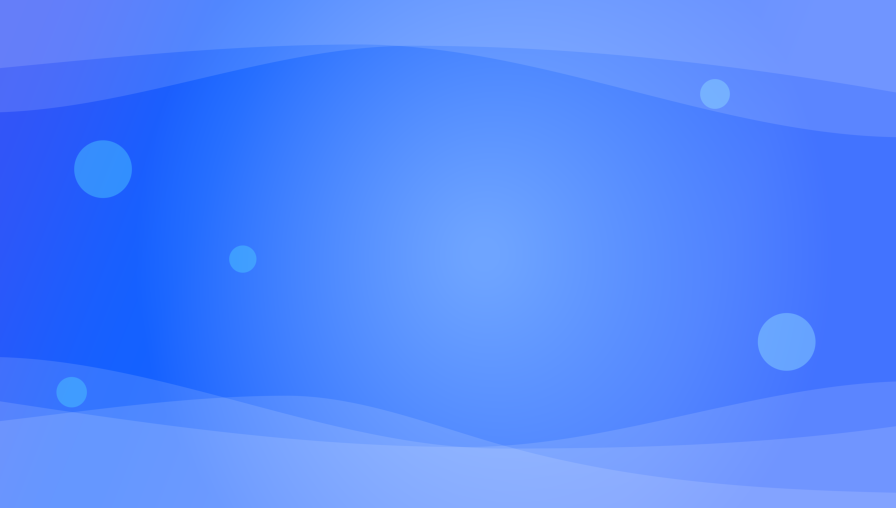
Reproduce this background procedurally as a Shadertoy shader.

```glsl
// Calm blue backdrop: a tilted violet-to-blue sweep with a soft central glow,
// translucent wave bands along the top and bottom, and a few tinted discs.
// Wave edges are cubic Hermite curves; each band lays a thin white veil.

#define VEIL_ALPHA 0.13
#define DISC_ALPHA 0.45
#define SWEEP_TILT 0.4
#define GLOW_RADIUS 0.39
#define GLOW_CENTER vec2(0.54, 0.5)
#define VIOLET vec3(0.20, 0.33, 0.97)
#define DEEP_BLUE vec3(0.08, 0.38, 1.00)
#define SOFT_BLUE vec3(0.26, 0.45, 1.00)
#define GLOW_BLUE vec3(0.45, 0.66, 1.00)
#define CYAN_TINT vec3(0.30, 0.80, 1.00)
#define PALE_TINT vec3(0.56, 0.86, 1.00)

const int DISC_COUNT = 5;

// Cubic through two knots, each given as (x, height, slope).
float hermite(float x, vec3 a, vec3 b) {
    float span = b.x - a.x;
    float t = (x - a.x) / span;
    float s = 1.0 - t;
    return mix(a.y, b.y, t * t * (3.0 - 2.0 * t))
         + span * t * s * (a.z * s - b.z * t);
}

float wave(float x, vec3 a, vec3 b, vec3 c) {
    return x < b.x ? hermite(x, a, b) : hermite(x, b, c);
}

// Smooth coverage: 1 inside (negative distance), 0 outside.
float coverage(float dist, float pixel) {
    return 1.0 - smoothstep(-0.75 * pixel, 0.75 * pixel, dist);
}

vec3 backdrop(vec2 uv, float heightRatio) {
    float sweep = uv.x + SWEEP_TILT * (1.0 - uv.y) * heightRatio;
    vec3 color = mix(VIOLET, DEEP_BLUE, smoothstep(0.02, 0.32, sweep));
    color = mix(color, SOFT_BLUE, clamp((sweep - 0.32) / 0.6, 0.0, 1.0));
    vec2 offset = (uv - GLOW_CENTER) * vec2(1.0, 0.9 * heightRatio);
    float radius = sqrt(dot(offset, offset) + 0.0006);
    return mix(color, GLOW_BLUE, max(0.0, 1.0 - radius / GLOW_RADIUS));
}

// Number of veils covering a point, with smooth edges.
float veilCount(vec2 uv, float pixel) {
    float x = uv.x;

    // Top bands
    float topCrest = wave(x, vec3(0.0, 0.866, 0.17),
                          vec3(0.40, 0.9125, 0.0), vec3(1.0, 0.730, -0.03));
    float topSwell = wave(x, vec3(0.0, 0.779, 0.06),
                          vec3(0.46, 0.910, 0.0), vec3(1.0, 0.818, -0.31));

    // Bottom bands
    float lowSlope = wave(x, vec3(0.0, 0.297, -0.05),
                          vec3(0.56, 0.117, 0.0), vec3(1.0, 0.161, 0.25));
    float lowRise = wave(x, vec3(0.0, 0.210, -0.27),
                         vec3(0.52, 0.120, 0.0), vec3(1.0, 0.249, 0.06));
    vec3 crest = vec3(0.32, 0.221, 0.0);
    float lowCrest = x < crest.x
        ? hermite(x, vec3(0.0, 0.171, 0.21), crest)
        : wave(x, crest, vec3(0.56, 0.124, -0.5), vec3(1.0, 0.030, -0.04));

    return coverage(topCrest - uv.y, pixel) + coverage(topSwell - uv.y, pixel)
         + coverage(uv.y - lowSlope, pixel) + coverage(uv.y - lowRise, pixel)
         + coverage(uv.y - lowCrest, pixel);
}

void mainImage(out vec4 fragColor, in vec2 fragCoord) {
    vec2 uv = fragCoord / iResolution.xy;
    float heightRatio = iResolution.y / iResolution.x;
    vec3 color = backdrop(uv, heightRatio);

    // Stacked white veils
    float clearShare = pow(1.0 - VEIL_ALPHA, veilCount(uv, 1.0 / iResolution.y));
    color = mix(vec3(1.0), color, clearShare);

    // Discs: center in canvas fractions, radius in canvas widths
    vec3 discs[DISC_COUNT] = vec3[DISC_COUNT](
        vec3(0.115, 0.667, 0.0322), vec3(0.271, 0.490, 0.0152),
        vec3(0.080, 0.228, 0.0170), vec3(0.878, 0.327, 0.0322),
        vec3(0.798, 0.815, 0.0166));
    for (int i = 0; i < DISC_COUNT; i++) {
        vec2 offset = (uv - discs[i].xy) * vec2(1.0, heightRatio);
        float inside = coverage(length(offset) - discs[i].z, 1.0 / iResolution.x);
        vec3 tint = mix(CYAN_TINT, PALE_TINT, smoothstep(0.3, 0.8, discs[i].x));
        color = mix(color, tint, DISC_ALPHA * inside);
    }

    fragColor = vec4(color, 1.0);
}
```
